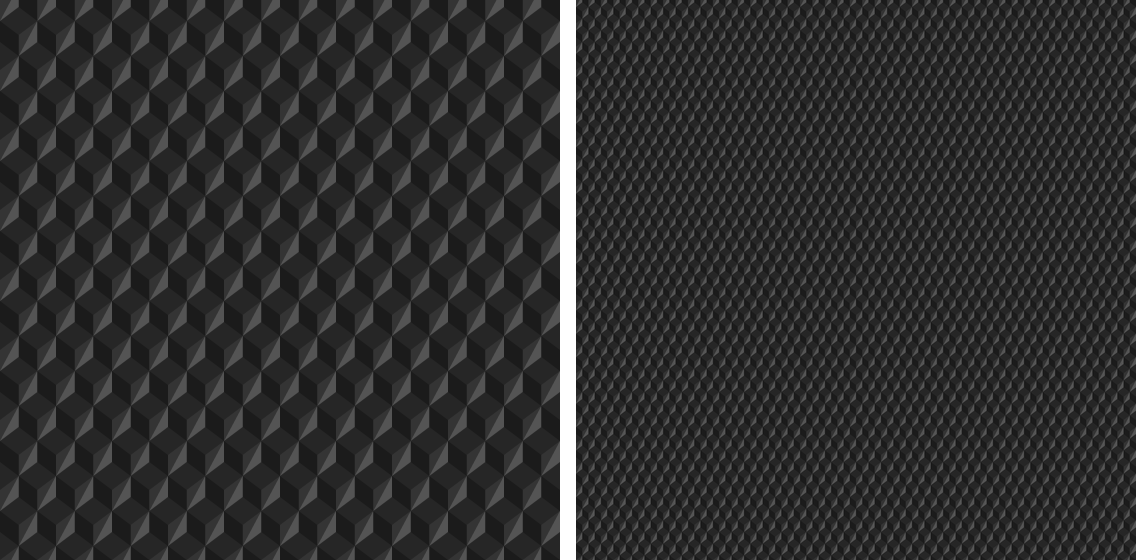
Left, the tile; right, the same tile 3 across and 3 down.
Give the GLSL for this pattern, as a Shadertoy shader.

```glsl
// Dark wall of stacked isometric cubes, 15 across and 8 staggered row pairs down.
// Each half-cube strip is sheared so that face borders become simple height tests;
// the right face is split by its diagonal, and a grid of subsamples smooths edges.

// Grey of the face at p, measured in half cube widths and cube rows.
float faceGrey(vec2 p) {
    float strip = floor(p.x);
    float across = p.x - strip;

    // Height above the lower edge of the cube on the left of this strip.
    float height = mod(p.y - strip + 0.6 - 0.4 * across, 2.0);
    float leftCubeHeight = 1.4 - 0.8 * across;

    // Right half of the left cube: two triangles below the top face.
    if (height < leftCubeHeight) {
        if (height > 0.6) return 0.148;
        return height < 0.6 * across ? 0.33 : 0.205;
    }

    // Left half of the right cube: shaded side below the top face.
    return height - leftCubeHeight < 0.6 ? 0.105 : 0.148;
}

void mainImage(out vec4 fragColor, in vec2 fragCoord) {
    const int GRID = 4;
    float grey = 0.0;

    // Average a regular grid of samples inside the pixel.
    for (int j = 0; j < GRID; j++) {
        for (int i = 0; i < GRID; i++) {
            vec2 offset = (vec2(i, j) + 0.5) / float(GRID) - 0.5;
            vec2 uv = (fragCoord + offset) / iResolution.xy;
            grey += faceGrey(uv * vec2(30.0, 16.0));
        }
    }

    fragColor = vec4(vec3(grey / float(GRID * GRID)), 1.0);
}
```
